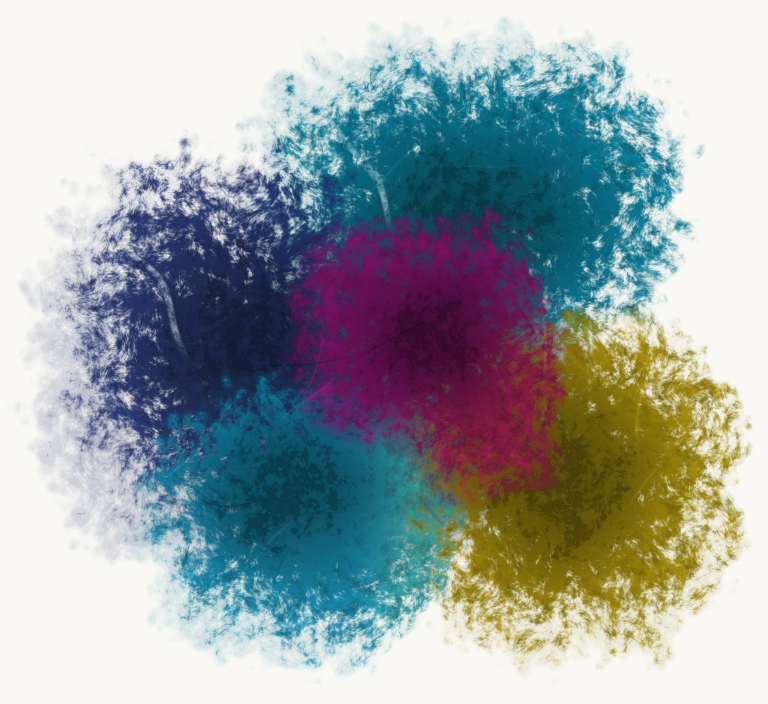
Give the GLSL for this background, as a WebGL 1 fragment shader.

```glsl
precision highp float;
// Worn paint patches in teal, navy, ochre, cyan and magenta on pale paper.
// Each patch is a rounded superellipse whose rim dissolves through fractal
// cellular grain; curved scrapes and scattered hairlines finish the surface.

uniform vec2 u_resolution;

#define PAPER vec3(0.976, 0.973, 0.957)
#define TEAL vec3(0.01, 0.44, 0.55)
#define NAVY vec3(0.14, 0.20, 0.43)
#define CYAN vec3(0.06, 0.49, 0.62)
#define OCHRE vec3(0.58, 0.49, 0.02)
#define MAGENTA vec3(0.46, 0.06, 0.37)
#define CRIMSON vec3(0.50, 0.10, 0.25)
#define SHADE 0.45
#define GRAIN_SCALE 32.0
#define SPECKLE 1.25
#define PALE_RIM 0.16
#define HAIRLINES 26

vec2 hash2(vec2 p) {
  p = vec2(dot(p, vec2(127.1, 311.7)), dot(p, vec2(269.5, 183.3)));
  return fract(sin(p) * 43758.54);
}

// Distance to the nearest scattered point, centred near zero.
float cells(vec2 p) {
  vec2 id = floor(p), f = fract(p);
  float nearest = 2.0;
  for (int y = -1; y <= 1; y++) {
    for (int x = -1; x <= 1; x++) {
      vec2 cell = vec2(float(x), float(y));
      vec2 offset = cell + hash2(id + cell) - f;
      nearest = min(nearest, dot(offset, offset));
    }
  }
  return sqrt(nearest) - 0.45;
}

// Octaves alternate in sign so that both light and dark flecks appear.
float fractalCells(vec2 p) {
  float sum = 0.0, amplitude = 0.38;
  for (int i = 0; i < 4; i++) {
    p += 0.12 * sin(1.9 * p.yx + 0.8 * sin(p));
    sum += amplitude * cells(p);
    p = mat2(1.6, 1.2, -1.2, 1.6) * p + 3.7;
    amplitude *= -0.8;
  }
  return sum;
}

// surface: x = grain, y = rim lobes, z = pigment mottle.
// wear: xy = worn direction, z = base wear.
vec3 paint(vec3 under, vec2 p, vec3 surface, vec2 centre, vec2 radius,
           vec3 wear, float softness, vec3 colour, vec2 core) {
  vec2 q = (p - centre) / radius;
  vec2 powered = pow(abs(q) + 0.0001, vec2(2.6));
  float depth = 1.0 - pow(powered.x + powered.y, 1.0 / 2.6) + surface.y;
  float worn = wear.z + max(0.0, dot(q, wear.xy));
  float solid = smoothstep(-softness, softness, depth - worn + SPECKLE * surface.x);
  float edge = smoothstep(0.0, 0.12, depth);
  float veil = edge * mix(PALE_RIM, 0.6, smoothstep(0.08, 0.6, depth));
  veil *= clamp(0.85 + 2.0 * surface.x, 0.0, 1.0);
  vec2 toCore = (p - core) / radius;
  float shadow = exp(-4.5 * dot(toCore, toCore) + 3.0 * surface.z);
  vec3 pigment = colour * mix(1.0, SHADE, min(shadow, 1.0)) * (1.0 + 0.7 * surface.z);
  return mix(under, pigment, 1.0 - (1.0 - 0.95 * solid * edge) * (1.0 - veil));
}

// Curved scrape falling to the right from its start point.
float scrape(vec2 p, vec2 start) {
  float t = (start.y - p.y) / 0.18;
  float bend = 0.11 * t * (1.5 - 0.5 * t);
  float width = 0.003 + 0.012 * clamp(t * (1.3 - t), 0.0, 1.0);
  float span = smoothstep(0.0, 0.08, t) * smoothstep(1.1, 0.8, t);
  return span * smoothstep(width, width * 0.3, abs(p.x - start.x - bend));
}

// Signed sum of thin random strokes: positive lightens, negative darkens.
float hairlines(vec2 p) {
  float sum = 0.0;
  for (int i = 0; i < HAIRLINES; i++) {
    vec2 shape = hash2(vec2(float(i), 9.0));
    vec2 d = p - vec2(0.15, 0.13) - hash2(vec2(float(i), 4.0)) * vec2(0.78, 0.72);
    vec2 axis = vec2(cos(3.14159 * shape.x), sin(3.14159 * shape.x));
    float along = dot(d, axis), reach = 0.03 + 0.06 * shape.y;
    float across = dot(d, vec2(-axis.y, axis.x)) + 0.3 * along * along;
    float stroke = smoothstep(0.003, 0.0005, abs(across))
                 * smoothstep(reach, reach * 0.4, abs(along));
    sum += stroke * (mod(float(i), 3.0) < 1.0 ? -0.6 : 0.8);
  }
  return sum;
}

void main() {
  vec2 p = (gl_FragCoord.xy - 0.5 * u_resolution) / u_resolution.y + vec2(0.545, 0.5);
  vec2 w = p + 0.006 * sin(p.yx * vec2(31.0, 27.0) + 2.0 * sin(p * 17.0));

  // Two independent surfaces keep worn spots of stacked patches apart
  float streaks = 0.15 * cells(p * vec2(85.0, 9.0)) + 0.1 * cells(mat2(50.0, 5.0, 50.0, -5.0) * p);
  float grainA = fractalCells(w * GRAIN_SCALE) + streaks;
  float grainB = fractalCells(w.yx * GRAIN_SCALE + 41.0) + streaks;
  float lobes = -0.17 * cells(w * 17.0) - 0.12 * cells(w * 41.0);
  vec3 lower = vec3(grainA, lobes, grainB), upper = vec3(grainB, lobes, grainA);

  // Smooth underpaint, then the patches from bottom to top
  float wash = smoothstep(1.0, 0.5, length((w - vec2(0.57, 0.46)) / vec2(0.3, 0.28)));
  vec3 col = mix(PAPER, vec3(0.16, 0.24, 0.34), 0.9 * wash);
  col = paint(col, w, lower, vec2(0.659, 0.724), vec2(0.324, 0.242), vec3(-0.15, 0.34, 0.15), 0.27, TEAL, vec2(0.666, 0.685));
  col = paint(col, w, lower, vec2(0.305, 0.49), vec2(0.274, 0.31), vec3(-0.4, -0.15, 0.28), 0.27, NAVY, vec2(0.345, 0.515));
  col = paint(col, w, lower, vec2(0.814, 0.306), vec2(0.246, 0.262), vec3(0.05, -0.22, 0.18), 0.27, OCHRE, vec2(0.793, 0.32));
  vec3 cyan = mix(CYAN, vec3(0.18, 0.57, 0.58), smoothstep(0.48, 0.6, p.x));
  col = paint(col, w, upper, vec2(0.428, 0.256), vec2(0.24, 0.212), vec3(-0.22, -0.28, 0.18), 0.27, cyan, vec2(0.41, 0.3));
  col = paint(col, w, upper, vec2(0.694, 0.41), vec2(0.115, 0.135), vec3(0.0, -0.1, 0.3), 0.4, CRIMSON, vec2(0.63, 0.48));
  vec3 magenta = mix(MAGENTA, CRIMSON, smoothstep(0.08, 0.34, p.x - p.y));
  col = paint(col, w, upper, vec2(0.602, 0.53), vec2(0.2, 0.18), vec3(0.0, 0.0, 0.22), 0.32, magenta, vec2(0.609, 0.52));

  // Scrapes and hairlines show only on painted areas
  float ink = clamp(1.2 * distance(col, PAPER), 0.0, 1.0);
  float scraped = scrape(w, vec2(0.446, 0.865)) + scrape(w, vec2(0.156, 0.681));
  scraped *= clamp(0.6 + 2.5 * grainB, 0.0, 1.0);
  col = mix(col, vec3(0.70, 0.80, 0.84), 0.7 * ink * scraped);
  col += 0.1 * ink * hairlines(w) * (col + 0.25);
  gl_FragColor = vec4(clamp(col, 0.0, 1.0), 1.0);
}
```
